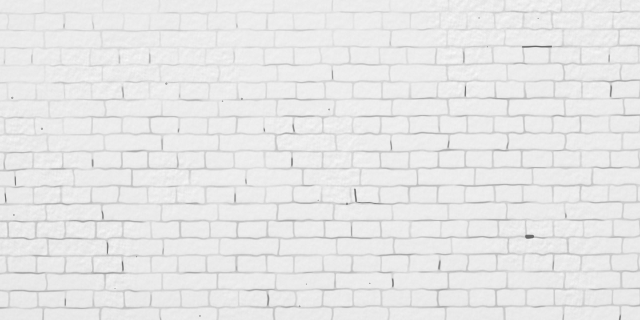
This texture is drawn by a Shadertoy shader. Its source:

```glsl
float hash(vec2 p) {
    vec3 q = fract(p.xyx * 0.1031);
    q += dot(q, q.yzx + 33.33);
    return fract((q.x + q.y) * q.z);
}

float noise(vec2 p) {
    vec2 i = floor(p), f = fract(p);
    f = f * f * (3.0 - 2.0 * f);
    return mix(mix(hash(i), hash(i + vec2(1, 0)), f.x),
               mix(hash(i + vec2(0, 1)), hash(i + vec2(1, 1)), f.x), f.y);
}

float fbm(vec2 p) {
    float sum = 0.0, amp = 0.5;
    for (int i = 0; i < 4; i++) {
        sum += amp * noise(p);
        p = mat2(1.6, 1.2, -1.2, 1.6) * p + 7.3;
        amp *= 0.5;
    }
    return sum;
}

float roundedBox(vec2 p, vec2 halfSize, float radius) {
    vec2 q = abs(p) - halfSize + radius;
    return length(max(q, 0.0)) + min(max(q.x, q.y), 0.0) - radius;
}

float segment(vec2 p, vec2 a, vec2 b) {
    vec2 pa = p - a, ba = b - a;
    return length(pa - ba * clamp(dot(pa, ba) / dot(ba, ba), 0.0, 1.0));
}

void mainImage(out vec4 fragColor, in vec2 fragCoord) {
    vec2 uv = fragCoord / iResolution.xy;
    float px = 18.46 / iResolution.y;

    // Wall space: one unit per course, y pointing down
    vec2 wall = vec2(fragCoord.x, iResolution.y - fragCoord.y) * px - vec2(0.0, 0.72);
    vec2 p = wall + 0.1 * (vec2(noise(wall * 2.3), noise(wall * 2.3 + 40.0)) - 0.5);
    p.y += 0.06 * (noise(wall * 0.35 + 9.0) - 0.5) + 0.12 * (uv.x - 0.5);

    // Alternating courses of headers and stretchers
    float row = floor(p.y);
    float stretcher = mod(row, 2.0);
    float width = mix(1.66, 3.32, stretcher);
    float shift = mix(0.34, 2.64, stretcher) + 0.3 * (hash(vec2(row, 3.0)) - 0.5);
    if (row == 9.0) shift -= 1.6;
    float x = p.x - shift + 0.2 * (noise(vec2(p.x * 0.7, row * 7.0)) - 0.5);
    float col = x / width;
    float fy = fract(p.y);
    vec2 local = vec2((fract(col) - 0.5) * width, fy - 0.5);
    float depth = -roundedBox(local, vec2(width, 1.0) * 0.5, 0.16);

    // Paint tone, gentle lighting and brushed relief
    float tone = 0.93 - 0.03 * dot(uv - vec2(0.55, 0.65), uv - vec2(0.55, 0.65));
    tone += 0.006 * (hash(vec2(floor(col), row)) - 0.5);
    float rough = 0.03 + 0.06 * smoothstep(0.5, 0.85, noise(wall * 0.3 + 21.0));
    tone += rough * (fbm(wall * 4.0) - fbm(wall * 4.0 + vec2(0.25, 0.5)));
    tone += 0.012 * (noise(wall * 13.0) - 0.5);

    // Painted joints, nearly filled towards the upper left
    float clear = mix(0.4, 1.0, smoothstep(0.2, 0.65, uv.x * 0.4 + 1.0 - uv.y));
    float wear = clear * (0.3 + 0.8 * noise(wall * 0.8 + 5.0));
    float joint = 1.0 - smoothstep(0.0, 0.05 + px, depth);
    tone -= 0.15 * wear * joint;
    tone -= 0.025 * wear * smoothstep(0.75, 1.0, fy);

    // Open cracks along a few upright joints
    float jointId = floor(col + 0.5);
    float side = abs(fract(col + 0.5) - 0.5) * width;
    float pick = hash(vec2(jointId * 3.0 + 11.0, row * 5.0 + 2.0));
    float upright = 1.0 - smoothstep(0.0, 0.02 + px, side);
    float start = 0.1 + 0.5 * hash(vec2(row, jointId + 70.0));
    float opened = smoothstep(start, start + 0.2, fy) * (1.0 - smoothstep(0.8, 0.95, fy));
    float crack = 0.75 * upright * opened * smoothstep(0.78, 1.0, pick) * clear;

    // Broken shadow line under some bricks
    float under = 1.0 - smoothstep(0.0, 0.02 + px, min(fy, 1.0 - fy));
    crack += 0.25 * under * smoothstep(0.6, 0.85, noise(wall * vec2(0.9, 2.0) + 60.0)) * clear;

    // Small scattered pits
    vec2 cell = floor(wall / 1.5);
    vec2 pit = (cell + 0.2 + 0.6 * vec2(hash(cell + 17.0), hash(cell + 51.0))) * 1.5;
    float pitSize = 0.04 * hash(cell + 83.0);
    float pitted = step(0.93, hash(cell + 29.0));
    crack += 0.45 * pitted * (1.0 - smoothstep(pitSize, pitSize + px, length(wall - pit)));

    // Deep gaps where mortar has fallen out
    float gap = segment(p, vec2(30.2, 2.03), vec2(31.8, 1.98));
    gap = min(gap, segment(p, vec2(20.5, 10.2), vec2(20.5, 10.9)));
    gap = min(gap, segment(p, vec2(20.5, 10.95), vec2(22.1, 11.0)) + 0.03);
    gap = min(gap, segment(p, vec2(30.4, 12.95), vec2(30.7, 12.95)) - 0.06);
    crack = max(crack, 0.8 * (1.0 - smoothstep(0.0, 0.03 + px, gap)));

    tone = mix(tone, 0.3, clamp(crack, 0.0, 0.9));
    fragColor = vec4(vec3(clamp(tone, 0.0, 1.0)), 1.0);
}
```
